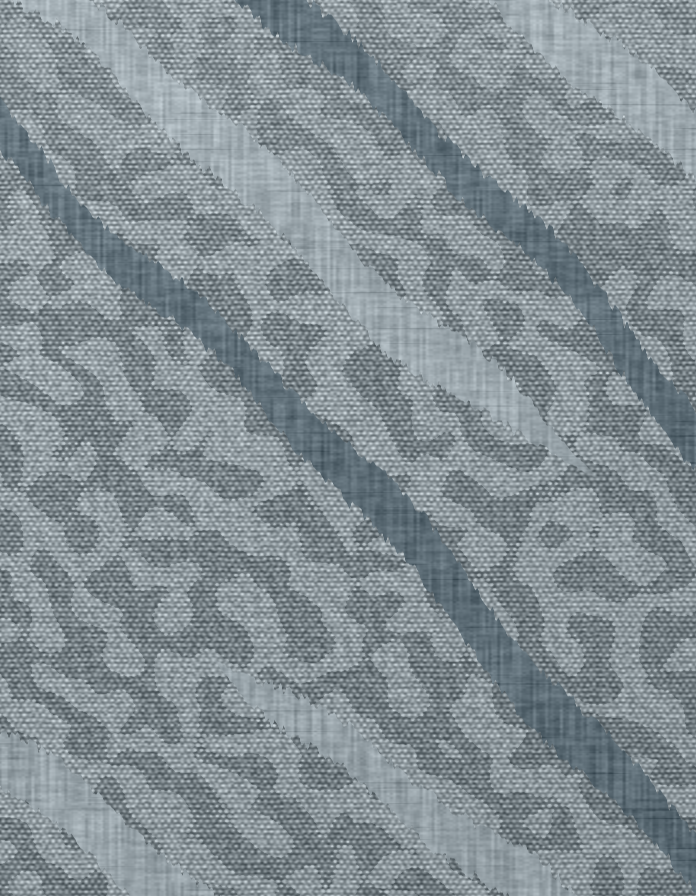
A WebGL 2 fragment shader for this texture:

```glsl
#version 300 es
precision highp float;
// Blue-grey jacquard cloth: curling pale motifs on a darker woven ground,
// made by thresholding a sum of warped plane waves, and crossed by wavy
// diagonal satin stripes whose edges fray along the vertical threads.

#define MOTIF_SIZE 0.068
#define MOTIF_TONE 0.568
#define GROUND_TONE 0.458
#define LIGHT_SATIN 0.610
#define DARK_SATIN 0.382
#define WEAVE_COUNT vec2(140.0, 178.0)
#define WEAVE_DEPTH 0.165
#define GRAIN 0.19
#define FRAY 0.014
#define LIGHT_HALF 0.033
#define DARK_HALF 0.031
#define THREADS 300.0

uniform vec2 u_resolution;
out vec4 fragColor;

const float TAU = 6.2831853;
const int WAVES = 13;
const int STRIPES = 6;

float hash(vec2 p) {
  return fract(sin(dot(p, vec2(127.1, 311.7))) * 43758.5453);
}

float noise(vec2 p) {
  vec2 i = floor(p), f = fract(p);
  f = f * f * (3.0 - 2.0 * f);
  return mix(mix(hash(i), hash(i + vec2(1, 0)), f.x),
             mix(hash(i + vec2(0, 1)), hash(i + vec2(1, 1)), f.x), f.y);
}

// Unit-variance field of waves, mostly elongated down to the right
float motifField(vec2 p) {
  p += 0.040 * (vec2(noise(p * 9.0), noise(p * 9.0 + 31.0)) - 0.5);
  p += 0.018 * (vec2(noise(p * 26.0 + 7.0), noise(p * 26.0 + 53.0)) - 0.5);
  float sum = 0.0;
  for (int i = 0; i < WAVES; i++) {
    float k = float(i);
    float spread = 2.0 * (k + 0.5) / float(WAVES) - 1.0;
    float angle = 0.86 + 1.25 * spread * mix(abs(spread), 1.0, 0.5);
    float wavelength = MOTIF_SIZE * (0.70 + 0.70 * hash(vec2(k, 3.0)));
    float phase = TAU * hash(vec2(k, 8.0));
    sum += cos(TAU * dot(p, vec2(cos(angle), sin(angle))) / wavelength + phase);
  }
  return sum / sqrt(0.5 * float(WAVES));
}

// Staggered oval stitches strung along horizontal rows
float weave(vec2 p) {
  p += 0.0015 * vec2(noise(p * 30.0), noise(p * 30.0 + 17.0));
  float stagger = cos(TAU * WEAVE_COUNT.x * p.x) * cos(0.5 * TAU * WEAVE_COUNT.y * p.y);
  float row = cos(TAU * WEAVE_COUNT.y * p.y);
  return 0.62 * stagger + 0.46 * row;
}

// Coverage of one wavy stripe, with optional tapered ends
float stripe(vec2 p, float k, float slope, float halfHeight, float fray, float pixel) {
  float middle = -0.18 + 0.285 * k + 0.07 * sin(0.9 * k) - slope * (p.x - 0.39);
  middle += 0.017 * sin(10.0 * p.x + 2.1 * k) + 0.009 * sin(27.0 * p.x + 4.0 * k);
  halfHeight *= 1.0 + 0.22 * sin(8.0 * p.x + 1.7 * k);
  if (k == 1.0) halfHeight *= smoothstep(0.22, 0.34, p.x);
  if (k == 3.0) halfHeight *= 1.0 - smoothstep(0.54, 0.69, p.x);
  float inside = halfHeight - abs(p.y - middle) + fray * min(1.0, halfHeight / 0.02);
  return smoothstep(-pixel, pixel, inside) * smoothstep(0.0, 0.006, halfHeight);
}

void main() {
  vec2 p = gl_FragCoord.xy / u_resolution.y;
  float pixel = 1.2 / u_resolution.y;
  float stitch = weave(p);
  float grain = noise(p * vec2(270.0, 430.0)) - 0.5;

  // Motifs with edges stepped by the stitches, fainter near the top
  float field = motifField(p) + 0.04 + 0.22 * stitch;
  float soft = 65.0 * pixel;
  float motif = smoothstep(-soft, soft, field);
  float fade = smoothstep(0.60, 1.0, p.y);
  float tone = mix(mix(GROUND_TONE, 0.490, fade), mix(MOTIF_TONE, 0.550, fade), motif);
  tone += WEAVE_DEPTH * stitch * mix(1.0, 0.92, motif) + GRAIN * grain;

  // Vertical satin threads and sparse horizontal slubs
  float streak = noise(vec2(p.x * THREADS, p.y * 26.0)) - 0.5;
  float slub = smoothstep(0.80, 0.95, noise(vec2(p.x * 9.0, p.y * THREADS)));
  float rib = noise(vec2(p.x * 45.0, p.y * THREADS)) - 0.5;
  float fray = FRAY * (noise(vec2(p.x * THREADS, p.y * 5.0)) - 0.5);

  // Pale and dark stripes
  float blue = 0.0;
  for (int i = 0; i < STRIPES; i++) {
    float k = float(i);
    bool dark = i > 0 && i % 2 == 0;
    float cover = stripe(p, k, dark ? 1.05 : 0.85, dark ? DARK_HALF : LIGHT_HALF, fray, pixel);
    float satin = dark ? DARK_SATIN : LIGHT_SATIN;
    satin += 0.14 * streak + 0.09 * rib - 0.06 * slub + 0.06 * grain;
    satin += 0.03 * (noise(p * 14.0 + k) - 0.5);
    tone = mix(tone, satin, cover);
    blue = mix(blue, dark ? 1.0 : 0.2, cover);
  }

  // Soft light from the upper left
  tone *= 0.96 + 0.09 * p.y - 0.05 * (p.x - 0.39);
  vec3 colour = tone + vec3(0.0, 0.040, 0.060) + blue * vec3(-0.01, 0.012, 0.028);
  fragColor = vec4(clamp(colour, 0.0, 1.0), 1.0);
}
```
